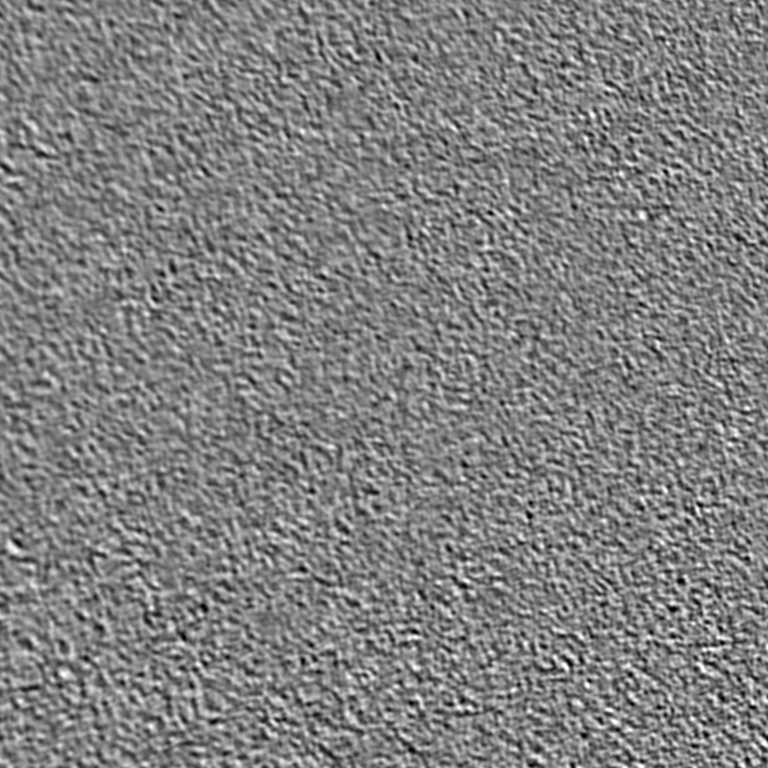
A three.js fragment shader for this texture:

```glsl
varying vec2 vUv;

const vec3 BASE_GREY = vec3(0.502, 0.504, 0.510);
const vec2 GRAIN_AXIS = vec2(0.79, -0.613);   // direction the ridges run
const vec2 GRAIN_DENSITY = vec2(70.0, 88.0);  // cells along and across ridges
const float RELIEF_STEP = 0.3;                // half the slope span, in cells
const float RELIEF_GAIN = 0.40;
const float GRAIN_TONE = 0.30;                // light and dark of whole grains

// Sine-free hash giving a vector in -1..1
vec2 hashVector(vec2 cell) {
  vec3 p = fract(cell.xyx * vec3(0.1031, 0.1030, 0.0973));
  p += dot(p, p.yzx + 33.33);
  return fract((p.xx + p.yz) * p.zy) * 2.0 - 1.0;
}

float cornerSlope(vec2 cell, vec2 local, vec2 corner) {
  return dot(hashVector(cell + corner), local - corner);
}

float gradientNoise(vec2 p) {
  vec2 cell = floor(p);
  vec2 f = fract(p);
  vec2 blend = f * f * f * (f * (f * 6.0 - 15.0) + 10.0);
  float low = mix(cornerSlope(cell, f, vec2(0.0, 0.0)),
                  cornerSlope(cell, f, vec2(1.0, 0.0)), blend.x);
  float high = mix(cornerSlope(cell, f, vec2(0.0, 1.0)),
                   cornerSlope(cell, f, vec2(1.0, 1.0)), blend.x);
  return mix(low, high, blend.y);
}

mat2 rotation(float angle) {
  float c = cos(angle);
  float s = sin(angle);
  return mat2(c, s, -s, c);
}

// Rough surface: coarse grains plus a finer, turned layer
float surfaceHeight(vec2 p) {
  float coarse = gradientNoise(p);
  float fine = gradientNoise(rotation(0.5) * p * 1.6 + 37.2);
  return coarse + 0.5 * fine;
}

// Light and shade from the slope across the ridges
float relief(vec2 p, float span) {
  vec2 offset = vec2(0.0, span);
  return surfaceHeight(p + offset) - surfaceHeight(p - offset);
}

// Grains shrink to the right and their ridges fan out with height
vec2 foreshorten(vec2 uv) {
  return vec2(uv.x + 0.16 * uv.x * uv.x,
              (uv.y - 0.5) * (1.0 + 0.3 * uv.x));
}

vec2 grainSpace(vec2 p, vec2 axis, vec2 density) {
  vec2 across = vec2(-axis.y, axis.x);
  return vec2(dot(p, axis), dot(p, across)) * density + 120.0;
}

// Relief is stronger on the right and near the bottom, and patchy
float localContrast(vec2 uv) {
  float sideways = mix(0.84, 1.1, uv.x);
  float bottom = 0.28 * (1.0 - smoothstep(0.05, 0.5, uv.y));
  float patches = 0.35 * gradientNoise(uv * 7.0 + 5.3)
                + 0.5 * gradientNoise(uv * 24.0 + 71.9);
  return sideways + bottom + patches;
}

// Soft stains, from broad clouds down to clusters of grains
float mottling(vec2 p) {
  float sum = 0.0;
  float scale = 9.0;
  float strength = 0.04;
  for (int i = 0; i < 3; i++) {
    sum += strength * gradientNoise(p * scale + scale * 3.7);
    scale *= 2.1;
    strength *= 1.6;
  }
  return sum;
}

void main() {
  vec2 warped = foreshorten(vUv);
  warped += 0.004 * vec2(gradientNoise(vUv * 16.0 + 9.1),
                         gradientNoise(vUv * 16.0 + 61.7));
  vec2 grain = grainSpace(warped, GRAIN_AXIS, GRAIN_DENSITY);

  float slope = relief(grain, RELIEF_STEP) * RELIEF_GAIN;
  float tone = gradientNoise(rotation(0.25) * grain * 0.95 + 83.4) * GRAIN_TONE;
  float shade = (slope + tone) * localContrast(vUv) + mottling(warped);

  gl_FragColor = vec4(clamp(BASE_GREY + shade, 0.0, 1.0), 1.0);
}
```
